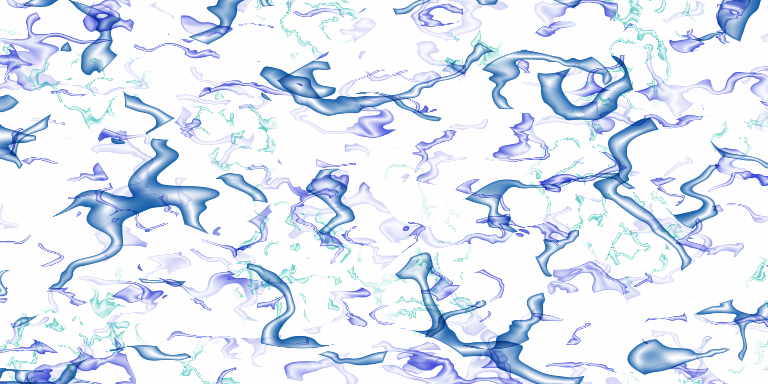
Give the GLSL for this texture, as a Shadertoy shader.

```glsl
// Draws broken, glossy veins in blue, violet and teal on a white ground.

const float PI = 3.14159;
const vec3 PAPER = vec3(0.995, 0.995, 1.0);
const vec3 BLUE = vec3(0.06, 0.36, 0.66);
const vec3 VIOLET = vec3(0.17, 0.23, 0.84);
const vec3 TEAL = vec3(0.32, 0.78, 0.74);

float hash(float n) {
    return fract(sin(n * 12.9898) * 43758.5);
}

// Layered sines in spread directions: a smooth field of about unit deviation
float waves(vec2 p, float seed) {
    float sum = 0.0;
    for (int i = 0; i < 8; i++) {
        float id = seed * 17.3 + float(i) * 3.1;
        float angle = PI * (float(i) + hash(id)) / 8.0;
        float frequency = mix(0.5, 1.5, hash(id + 0.7));
        vec2 direction = vec2(cos(angle), sin(angle));
        sum += sin(dot(p, direction) * frequency + 2.0 * PI * hash(id + 1.9));
    }
    return 0.5 * sum;
}

vec2 bend(vec2 p, float seed) {
    return vec2(waves(p, seed), waves(p, seed + 1.0));
}

// Wanders broadly, then roughens the outline at a finer scale
vec2 warp(vec2 p, float seed, float amount) {
    p += amount * bend(p * 2.1, seed);
    return p + 0.28 * amount * bend(p * 5.5, seed + 5.0);
}

// Profile of a cut vein: 0 on its axis, 1 on its outline, larger outside
float vein(vec2 p, float seed, float width, float cutoff, float amount) {
    float side = abs(waves(warp(p, seed, amount), seed + 2.0)) / width;
    float end = 1.0 - 7.0 * (waves(p * 1.1, seed + 3.0) - cutoff);
    return max(side, end);
}

// Tints the ground: dense at the outline, pale along the axis
vec3 ink(vec3 ground, vec3 tint, float profile, float core, float strength) {
    float edge = clamp(fwidth(profile), 0.001, 0.8);
    float cover = 1.0 - smoothstep(1.0 - 0.5 * edge, 1.0 + 0.5 * edge, profile);
    float density = mix(core, 1.0, pow(clamp(profile, 0.0, 1.0), 1.3));
    return ground * mix(vec3(1.0), tint, cover * density * strength);
}

void mainImage(out vec4 fragColor, in vec2 fragCoord) {
    vec2 uv = fragCoord / iResolution.y;
    vec2 flow = uv * vec2(0.68, 1.32);
    vec3 color = PAPER;

    // Fine teal threads gathered in clusters
    float cluster = smoothstep(0.2, 0.9, waves(uv * 13.0, 41.0));
    float threads = vein(uv * 62.0, 31.0, 0.33, -0.3, 0.4);
    color = ink(color, TEAL, threads, 0.05, cluster);

    // Violet veins, mostly faint and locally vivid, with smaller scraps
    float vivid = smoothstep(-0.3, 1.4, waves(uv * 19.0, 42.0));
    float filaments = vein(flow * 26.0, 21.0, 0.31, -0.05, 0.35);
    float scraps = vein(flow * 36.0, 61.0, 0.30, 0.55, 0.35);
    color = ink(color, VIOLET, filaments, 0.1, mix(0.22, 1.0, vivid));
    color = ink(color, VIOLET, scraps, 0.1, mix(0.9, 0.2, vivid));

    // Broad blue veins with patchy highlights, with shorter pieces
    float shade = 0.4 * smoothstep(-0.4, 1.4, waves(uv * 36.0, 43.0));
    float trunks = vein(flow * 16.0, 11.0, 0.30, 0.05, 0.25);
    float pieces = vein(flow * 19.0, 71.0, 0.27, 0.6, 0.25);
    color = ink(color, BLUE, trunks, shade, 1.0);
    color = ink(color, BLUE, pieces, shade, 1.0);

    fragColor = vec4(color, 1.0);
}
```
